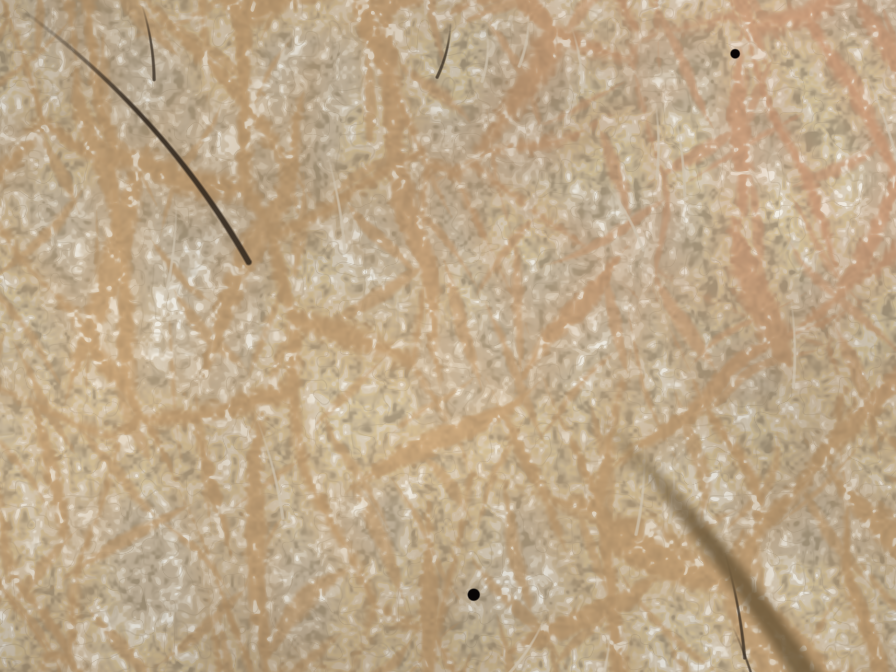
This texture is drawn by a WebGL 1 fragment shader. Its source:

```glsl
precision highp float;
// Close view of pale, flaky skin crossed by smooth tan furrows and a few hairs.
// Furrows are a warped Voronoi net plus tapered streaks; the flakes are layered
// value noise sorted into tones; hairs are bent, tapered strokes laid on top.
uniform vec2 u_resolution;

const vec3 TAN    = vec3(0.73, 0.60, 0.44);
const vec3 ROSE   = vec3(0.75, 0.585, 0.46);
const vec3 SHADOW = vec3(0.62, 0.56, 0.46);
const vec3 MID    = vec3(0.73, 0.67, 0.58);
const vec3 CREAM  = vec3(0.78, 0.71, 0.56);
const vec3 PALE   = vec3(0.81, 0.765, 0.69);
const vec3 GLINT  = vec3(0.91, 0.90, 0.87);
const vec3 DARK_HAIR = vec3(0.20, 0.16, 0.12);
const vec3 BLUR_HAIR = vec3(0.43, 0.35, 0.23);
const vec3 INK       = vec3(0.03, 0.02, 0.02);
const float FLAKE_SCALE  = 84.0;  // flakes per canvas height
const float NET_WIDTH    = 0.042; // furrow half width, in net cells
const float STREAK_WIDTH = 0.075; // streak half width, in streak cells
const float RAGGED       = 0.08;  // how much flakes fray furrow borders
const float HALO         = 0.30;  // warm tint spreading around furrows
const float LIGHT_DRIFT  = 0.13;  // broad change of brightness

vec2 hash2(vec2 c) {
  vec3 q = fract(c.xyx * vec3(0.1031, 0.1030, 0.0973));
  q += dot(q, q.yzx + 33.33);
  return fract((q.xx + q.yz) * q.zy);
}

float noise(vec2 p) {
  vec2 i = floor(p), f = fract(p);
  f = f * f * (3.0 - 2.0 * f);
  return mix(mix(hash2(i).x, hash2(i + vec2(1, 0)).x, f.x),
             mix(hash2(i + vec2(0, 1)).x, hash2(i + vec2(1, 1)).x, f.x), f.y);
}

// Distance to the nearest Voronoi border
float netDistance(vec2 p) {
  vec2 cell = floor(p), f = fract(p), nearest = vec2(8.0);
  for (int y = -1; y <= 1; y++) for (int x = -1; x <= 1; x++) {
    vec2 g = vec2(x, y), r = g + hash2(cell + g + 17.0) - f;
    if (dot(r, r) < dot(nearest, nearest)) nearest = r;
  }
  float d = 8.0;
  for (int y = -2; y <= 2; y++) for (int x = -2; x <= 2; x++) {
    vec2 g = vec2(x, y), r = g + hash2(cell + g + 17.0) - f, gap = r - nearest;
    if (dot(gap, gap) > 0.0001) d = min(d, dot(0.5 * (r + nearest), normalize(gap)));
  }
  return d;
}

// Tapered streaks, mostly steep; positive inside
float streaks(vec2 p, float seed) {
  vec2 cell = floor(p), f = fract(p);
  float best = -1.0;
  for (int y = -1; y <= 1; y++) for (int x = -1; x <= 1; x++) {
    vec2 g = vec2(x, y), h = hash2(cell + g + seed), k = hash2(cell + g + seed + 41.0);
    float angle = 1.95 + (h.x - 0.5) * 0.9 - step(0.72, h.y) * 1.1;
    vec2 along = vec2(cos(angle), sin(angle)), r = f - g - 0.2 - 0.6 * k;
    float t = dot(r, along) / mix(0.5, 0.95, k.y);
    float across = abs(r.x * along.y - r.y * along.x);
    best = max(best, STREAK_WIDTH * mix(0.4, 1.3, k.x) * (1.0 - t * t) - across);
  }
  return best;
}

// Bent stroke that fades in from a and is widest at b
float hair(vec2 p, vec2 a, vec2 b, float bend, float width, float soft) {
  vec2 ab = b - a, side = normalize(vec2(-ab.y, ab.x));
  float t = clamp(dot(p - a, ab) / dot(ab, ab), 0.0, 1.0);
  float d = length(p - a - ab * t - side * bend * 4.0 * t * (1.0 - t));
  float w = width * mix(0.5, 1.0, t);
  return smoothstep(w + soft, w - soft, d) * smoothstep(-0.15, 0.5, t);
}

void main() {
  vec2 p = gl_FragCoord.xy / u_resolution.y;
  float px = 1.0 / u_resolution.y;
  float region = noise(p * 4.0 + 3.0), patches = noise(p * 15.0 + 9.0);

  // Flakes, from shadowed gaps up to wet glints; cream and grey areas by region
  vec2 q = p + 0.008 * vec2(noise(p * 45.0), noise(p * 45.0 + 31.0));
  float grain = 0.6 * noise(q * FLAKE_SCALE * vec2(1.15, 0.85)) + 0.4 * noise(q * FLAKE_SCALE * 1.9 + 7.0);
  float tone = grain + 0.22 * (patches - 0.5) + 0.12 * (region - 0.5);
  float yellow = smoothstep(0.3, 0.7, noise(p * 9.0 + 61.0) + 0.25 * (0.55 - p.y));
  vec3 color = mix(SHADOW, mix(MID, CREAM, 0.45 * yellow), smoothstep(0.10, 0.42, tone));
  color = mix(color, mix(MID, CREAM, yellow) * 1.015, smoothstep(0.38, 0.52, tone));
  color = mix(color, PALE, smoothstep(0.50, 0.66, tone));
  color = mix(color, GLINT, 0.9 * smoothstep(0.70, 0.86, tone));
  float crack = smoothstep(0.08, 0.0, abs(noise(q * 58.0 + 19.0) - 0.5));
  color = mix(color, SHADOW, 0.28 * crack);

  // Furrows, with a warm halo so that they melt into the flakes
  vec2 warp = p + 0.05 * (vec2(noise(p * 7.0), noise(p * 7.0 + 53.0)) - 0.5);
  float fray = RAGGED * (0.5 - grain);
  float net = NET_WIDTH * mix(-0.5, 2.5, region) - netDistance(warp * vec2(5.4, 2.9) + p.y * vec2(1.2, 0.0));
  float broad = streaks(warp * 4.2, 5.0), narrow = streaks(warp * 8.5, 71.0);
  float furrow = smoothstep(-0.05, 0.04, net + fray);
  furrow = max(furrow, 0.95 * smoothstep(-0.04, 0.03, broad + fray));
  furrow = max(furrow, 0.8 * smoothstep(-0.05, 0.04, narrow + fray));
  float halo = HALO * smoothstep(-0.22, 0.0, max(net, broad));
  float flush = smoothstep(0.4, 1.2, p.x) * smoothstep(0.3, 0.7, p.y);
  vec3 floorColor = mix(TAN, ROSE, flush) * (1.0 + 0.16 * (grain - 0.5));
  color = mix(color, floorColor, max(halo, furrow * (1.0 - 0.6 * smoothstep(0.66, 0.85, tone))));

  // Uneven light, falling off towards the sides
  float light = noise(p * 2.6 + 23.0) + 0.5 * noise(p * 6.0 + 47.0) - 0.72;
  vec2 fromCentre = gl_FragCoord.xy / u_resolution - 0.5;
  color *= 1.01 + LIGHT_DRIFT * (light - 0.7 * (dot(fromCentre, fromCentre) - 0.12));

  // Scattered fine hairs: mostly pale, every fifth one dark
  for (int i = 0; i < 20; i++) {
    vec2 h = hash2(vec2(float(i), 13.0)), k = hash2(vec2(float(i), 87.0));
    float dark = step(mod(float(i), 5.0), 0.5);
    vec2 start = h * vec2(1.333, 1.0), reach = vec2((k.x - 0.5) * 0.12, -mix(0.07, 0.16, k.y));
    float stroke = hair(p, start, start + reach, 0.004, 0.0024, px);
    color = mix(color, mix(PALE, DARK_HAIR, dark), stroke * 0.75);
  }

  // One sharp long hair, one thick hair out of focus, two ink specks
  color = mix(color, DARK_HAIR, 0.9 * hair(p, vec2(0.04, 0.98), vec2(0.37, 0.61), 0.026, 0.0045, 0.002));
  color = mix(color, BLUR_HAIR, 0.85 * hair(p, vec2(0.90, 0.37), vec2(1.21, -0.02), 0.012, 0.019, 0.012));
  float specks = min(length(p - vec2(1.094, 0.92)) - 0.007, length(p - vec2(0.705, 0.115)) - 0.009);
  color = mix(color, INK, smoothstep(px, -px, specks));
  gl_FragColor = vec4(color, 1.0);
}
```
